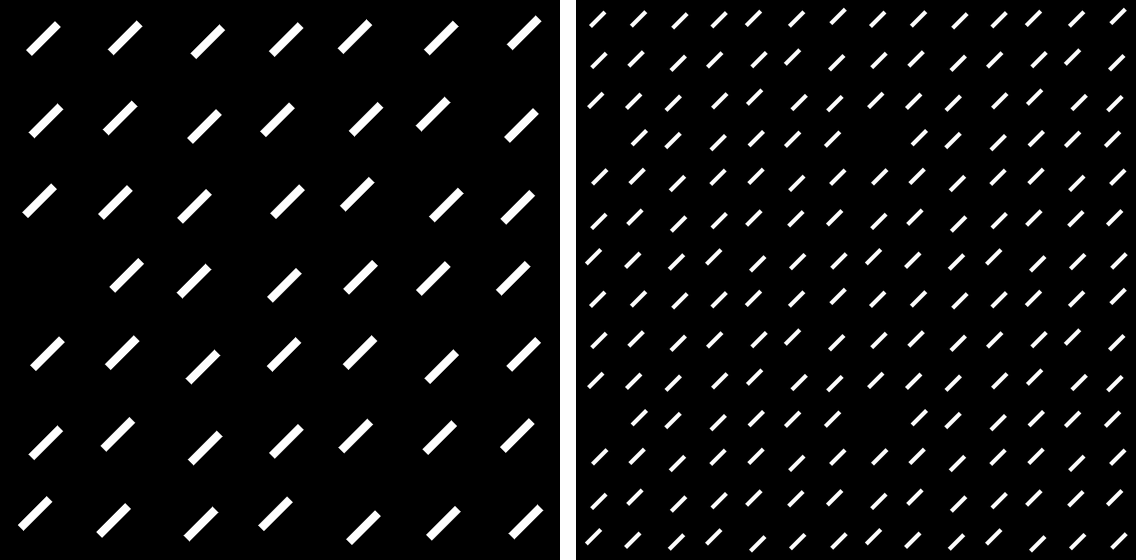
Left, the tile; right, the same tile 2 across and 2 down.
Give the GLSL for this pattern, as a Shadertoy shader.

```glsl
const float REPEATS = 7.0;                  // cells across and down
const vec2 DASH_SIZE = vec2(0.512, 0.103);  // length and width, in cells
const float JITTER = 0.1;                   // largest shift from the cell centre
const vec2 EMPTY_CELL = vec2(0.0, 3.0);     // the one cell without a dash
const vec3 BACKGROUND = vec3(0.0);
const vec3 DASH_COLOUR = vec3(0.995);

vec2 hash22(vec2 p) {
    vec3 q = fract(vec3(p.xyx) * vec3(0.1031, 0.1030, 0.0973));
    q += dot(q, q.yzx + 33.33);
    return fract((q.xx + q.yz) * q.zy);
}

float boxDistance(vec2 p, vec2 halfSize) {
    vec2 d = abs(p) - halfSize;
    return length(max(d, 0.0)) + min(max(d.x, d.y), 0.0);
}

void mainImage(out vec4 fragColor, in vec2 fragCoord) {
    vec2 grid = fragCoord / iResolution.xy * REPEATS;
    vec2 cell = mod(floor(grid), REPEATS);
    float pixel = REPEATS / min(iResolution.x, iResolution.y);

    // Shifted dash centre; the dash always stays inside its own cell
    vec2 offset = (hash22(cell + 11.0) * 2.0 - 1.0) * JITTER;
    vec2 p = fract(grid) - 0.5 - offset;

    // Turn by 45 degrees so the dash rises to the right
    vec2 along = vec2(p.x + p.y, p.y - p.x) * sqrt(0.5);
    float dist = boxDistance(along, 0.5 * DASH_SIZE);
    float dash = clamp(0.5 - dist / pixel, 0.0, 1.0);

    // Leave the gap
    dash *= step(0.5, distance(cell, EMPTY_CELL));

    fragColor = vec4(mix(BACKGROUND, DASH_COLOUR, dash), 1.0);
}
```
